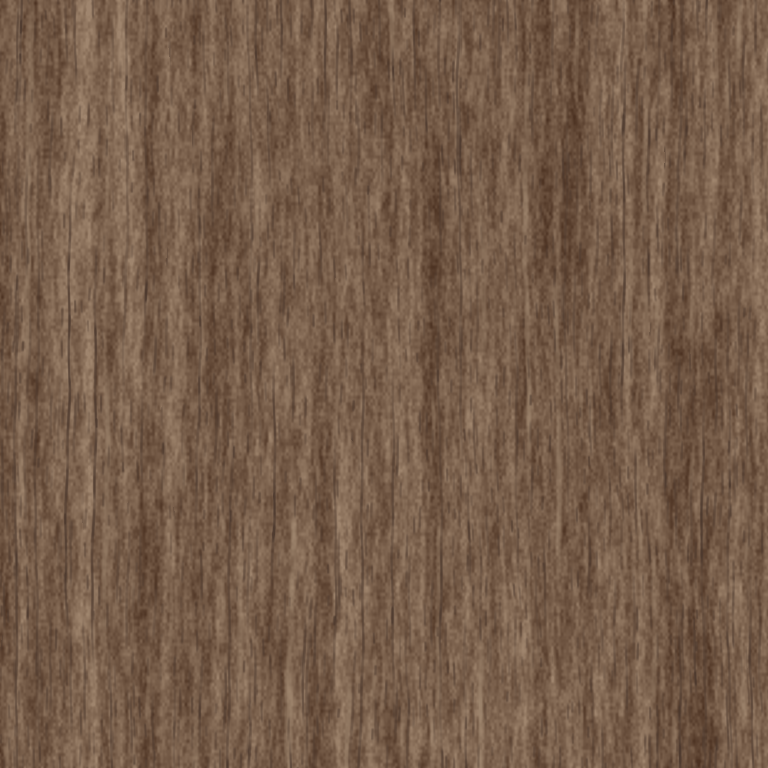
Reproduce this texture procedurally as a WebGL 1 fragment shader.

```glsl
precision highp float;
// Walnut board: vertical grain with broad bands, fine fibres, dark pores and pale streaks.

uniform vec2 u_resolution;

const vec3 DARK_WOOD = vec3(0.350, 0.248, 0.180);
const vec3 PALE_WOOD = vec3(0.570, 0.468, 0.380);
const vec3 PORE_COLOR = vec3(0.285, 0.212, 0.172);
const vec3 STREAK_COLOR = vec3(0.640, 0.545, 0.450);

float hash(vec2 cell, float seed) {
  vec3 q = fract(vec3(cell.xyx + seed * 7.31) * vec3(0.1031, 0.1030, 0.0973));
  q += dot(q, q.yzx + 33.33);
  return fract((q.x + q.y) * q.z);
}

// Smooth noise centred on zero, stretched by the cell counts.
float grain(vec2 p, vec2 cells, float seed) {
  vec2 g = p * cells;
  vec2 id = floor(g);
  vec2 f = fract(g);
  f = f * f * (3.0 - 2.0 * f);
  float low = mix(hash(id, seed), hash(id + vec2(1.0, 0.0), seed), f.x);
  float high = mix(hash(id + vec2(0.0, 1.0), seed), hash(id + 1.0, seed), f.x);
  return mix(low, high, f.y) - 0.5;
}

// One tapered vertical dash per cell, with staggered columns.
float dashes(vec2 p, vec2 cells, float halfWidth, float density, float seed) {
  vec2 g = p * cells;
  g.y += 9.0 * hash(vec2(floor(g.x), 3.0), seed);
  vec2 id = floor(g);
  float center = mix(0.25, 0.75, hash(id, seed + 1.0));
  float reach = mix(0.18, 0.5, hash(id, seed + 2.0));
  float strength = mix(0.45, 1.0, hash(id, seed + 3.0));
  float across = abs(fract(g.x) - center) / cells.x;
  float along = abs(fract(g.y) - 0.5);
  float line = 1.0 - smoothstep(0.15 * halfWidth, halfWidth, across);
  float taper = 1.0 - smoothstep(0.55 * reach, reach, along);
  return step(hash(id, seed + 4.0), density) * strength * line * taper;
}

float band(float x, float center, float width) {
  float d = (x - center) / width;
  return exp(-d * d);
}

// Gentle sideways drift of the fibres.
vec2 bend(vec2 p) {
  float drift = 0.0040 * sin(4.0 * p.y + 7.0 * p.x)
              + 0.0014 * sin(17.0 * p.y + 31.0 * p.x)
              + 0.0006 * sin(59.0 * p.y + 83.0 * p.x);
  return vec2(p.x + drift, p.y);
}

float broadShade(vec2 p) {
  float shade = 0.10 * band(p.x, 0.15, 0.08) + 0.08 * band(p.x, 0.43, 0.12);
  shade -= 0.17 * band(p.x, 0.02, 0.04) + 0.10 * band(p.x, 0.57, 0.03);
  shade -= 0.16 * band(p.x, 0.785, 0.03) + 0.22 * band(p.x, 0.88, 0.04);
  return shade + 0.28 * grain(p, vec2(11.0, 1.3), 1.0);
}

void main() {
  vec2 uv = gl_FragCoord.xy / u_resolution;
  float pixel = 1.0 / min(u_resolution.x, u_resolution.y);
  vec2 p = bend(uv);
  float shade = broadShade(p);

  // Fibres from wide streaks down to speckle.
  float tone = 0.57 + shade;
  tone += 0.42 * grain(p, vec2(36.0, 1.6), 2.0);
  tone += 0.48 * grain(p, vec2(95.0, 4.0), 3.0);
  tone += 0.55 * grain(p, vec2(190.0, 26.0), 4.0);
  tone += 0.38 * grain(p, vec2(260.0, 85.0), 5.0);
  tone += 0.42 * grain(uv, vec2(310.0, 230.0), 6.0);
  vec3 color = mix(DARK_WOOD, PALE_WOOD, clamp(tone, -0.25, 1.25));

  // Pale streaks, broken up along their length.
  float broken = clamp(0.75 + 1.1 * grain(p, vec2(120.0, 38.0), 7.0), 0.0, 1.0);
  float streaks = 0.62 * dashes(p, vec2(17.0, 1.5), max(0.0055, pixel), 0.50, 11.0);
  streaks += 0.42 * dashes(p, vec2(47.0, 4.5), max(0.0040, pixel), 0.28, 21.0);
  color = mix(color, STREAK_COLOR, min(streaks * broken, 0.75));

  // Long pore lines, then short pores that crowd into the darker bands.
  float crowding = clamp(0.42 - 0.9 * shade, 0.2, 0.75);
  float pores = 0.75 * dashes(p, vec2(29.0, 1.1), max(0.0027, pixel), 0.60, 31.0);
  pores += 0.55 * dashes(p, vec2(67.0, 6.0), max(0.0027, pixel), crowding, 41.0);
  pores += 0.55 * dashes(p, vec2(115.0, 24.0), max(0.0025, pixel), crowding, 51.0);
  pores *= clamp(0.85 + 0.9 * grain(p, vec2(80.0, 55.0), 8.0), 0.0, 1.0);
  color = mix(color, PORE_COLOR, min(pores, 0.85));

  gl_FragColor = vec4(color, 1.0);
}
```
